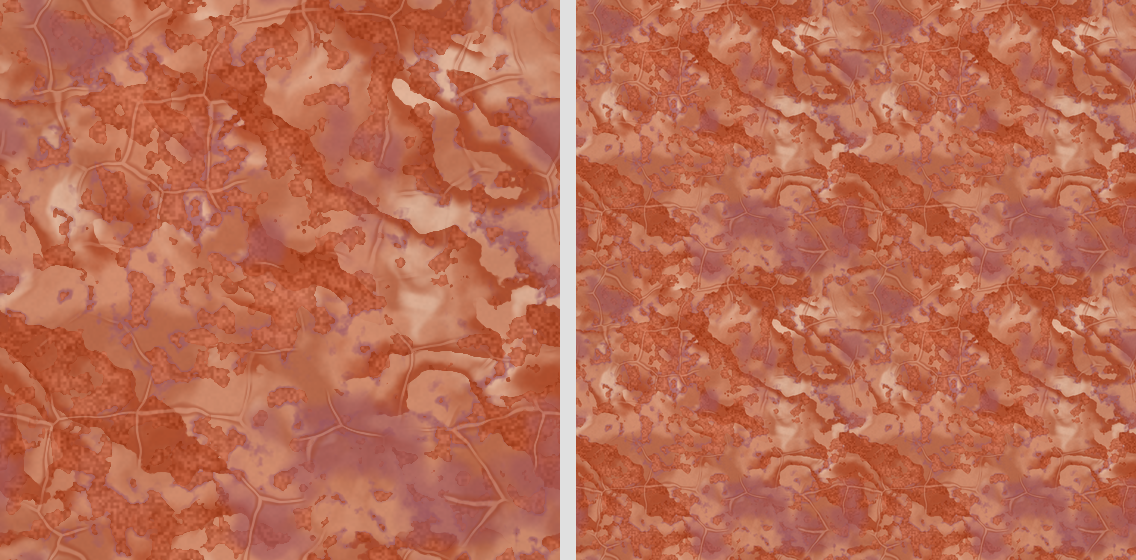
Left: one tile. Right: repeated 2 by 2.
Write a three.js fragment shader that draws this texture.

```glsl
varying vec2 vUv;

float hash(vec2 p) {
  vec3 q = fract(vec3(p.xyx) * vec3(0.1031, 0.1030, 0.0973));
  q += dot(q, q.yzx + 33.33);
  return fract((q.x + q.y) * q.z);
}

// Value noise on n by n cells that wraps over the unit square
float noise(vec2 p, float n) {
  p *= n;
  vec2 i = floor(p), f = p - i;
  f = f * f * f * (f * (f * 6.0 - 15.0) + 10.0);
  vec2 a = mod(i, n) + n * 1.7, b = mod(i + 1.0, n) + n * 1.7;
  return mix(mix(hash(a), hash(vec2(b.x, a.y)), f.x),
             mix(hash(vec2(a.x, b.y)), hash(b), f.x), f.y);
}

float fbm(vec2 p, float n) {
  float sum = 0.0, gain = 0.53;
  for (int k = 0; k < 4; k++) {
    sum += gain * noise(p, n);
    n *= 2.0;
    gain *= 0.5;
  }
  return sum;
}

// Wrapping cells: x is the distance to the centre, y the gap to the border
vec2 cells(vec2 p, float n) {
  p *= n;
  vec2 i = floor(p);
  float near = 9.0, second = 9.0;
  for (int y = -1; y <= 1; y++) {
    for (int x = -1; x <= 1; x++) {
      vec2 c = i + vec2(float(x), float(y));
      vec2 id = mod(c, n) + n * 3.1;
      float d = length(c + 0.15 + 0.7 * vec2(hash(id), hash(id + 57.3)) - p);
      second = min(second, max(near, d));
      near = min(near, d);
    }
  }
  return vec2(near, second - near);
}

void main() {
  vec2 uv = vUv;
  vec2 warp = vec2(fbm(uv, 5.0), fbm(uv + vec2(0.37, 0.71), 5.0)) - 0.5;
  vec2 p = uv + 0.16 * warp;
  float ragged = fbm(uv + 0.03 * warp, 28.0) - 0.5;
  float stain = fbm(p + 0.23, 4.0);
  float cloud = fbm(p + 0.61, 9.0);
  float grain = noise(uv, 190.0) - 0.5;

  // Diagonal folds: one crisp torn side, one soft side
  vec2 slant = vec2(p.y, p.x + p.y);
  float height = noise(slant, 4.0) + 0.4 * noise(slant, 9.0) + 0.12 * ragged;
  float step01 = fract(height * 2.6);
  float fold = max(pow(1.0 - step01, 2.2), smoothstep(0.95, 1.0, step01));
  fold *= smoothstep(0.3, 0.56, fbm(uv + 0.45, 5.0));

  // Lace of broken rings around the cell centres
  vec2 cell = cells(uv + 0.06 * warp, 10.0);
  float ring = 0.5 * cos(cell.x * 14.0);
  float lace = ring + 5.0 * ragged + 0.9 * fold + 2.2 * (stain - 0.5) - 0.42;
  float crust = smoothstep(-0.05, 0.07, lace);
  float rim = crust * (1.0 - smoothstep(0.08, 0.4, lace));

  // Smooth tan ground with pale glints
  vec3 color = mix(vec3(0.72, 0.41, 0.29), vec3(0.81, 0.54, 0.42),
                   smoothstep(0.28, 0.62, cloud));
  float glint = smoothstep(0.57, 0.78, fbm(p + 0.14, 8.0));
  color = mix(color, vec3(0.89, 0.73, 0.63), 0.85 * glint);

  // Violet halos beside the crust
  float halo = smoothstep(-0.85, -0.05, lace) * smoothstep(0.42, 0.62, fbm(p + 0.83, 11.0));
  color = mix(color, vec3(0.63, 0.36, 0.40), 0.8 * halo);

  // Soft rust shade, then grainy crust with dark rims
  color = mix(color, vec3(0.67, 0.28, 0.15), 0.85 * smoothstep(0.1, 0.75, fold));
  vec3 rust = mix(vec3(0.73, 0.38, 0.26), vec3(0.67, 0.28, 0.15),
                  clamp(0.25 + fold + 0.35 * rim, 0.0, 1.0));
  rust += 0.13 * grain + 0.2 * ragged;
  color = mix(color, rust, 0.88 * crust);

  // Large violet stains
  float bruise = smoothstep(0.58, 0.75, fbm(uv + vec2(0.52, 0.09), 6.0));
  color = mix(color, vec3(0.62, 0.33, 0.36), 0.6 * bruise);

  // Thin creases: a light line with a dark flank
  float gap = cells(uv + 0.09 * warp + 0.31, 7.0).y;
  float shown = smoothstep(0.42, 0.6, fbm(uv + 0.77, 8.0));
  float crease = 1.0 - smoothstep(0.01, 0.045, gap);
  float flank = smoothstep(0.02, 0.05, gap) * (1.0 - smoothstep(0.05, 0.12, gap));
  color = mix(color, vec3(0.82, 0.56, 0.46), 0.55 * crease * shown);
  color = mix(color, vec3(0.64, 0.28, 0.17), 0.5 * flank * shown);

  color *= 0.95 + 0.1 * stain + 0.03 * grain;
  gl_FragColor = vec4(color, 1.0);
}
```
